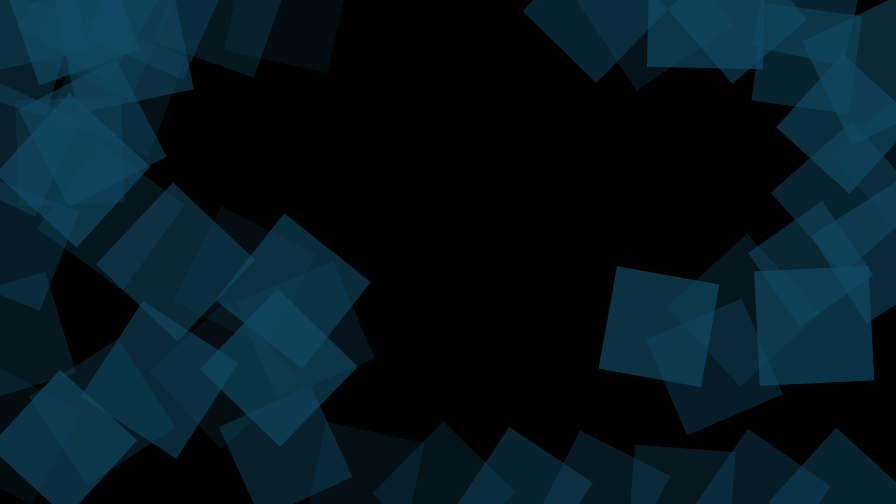
Give the GLSL for this background, as a WebGL 1 fragment shader.

```glsl
precision highp float;
// Translucent teal squares drift around an empty black centre.
// A winding chain fills the left, a double arc the right, and rows line the rims;
// each square is a rotated box distance blended over those below it.

uniform vec2 u_resolution;

const float ASPECT = 16.0 / 9.0;
const float PI = 3.14159;
const vec3 BACKDROP = vec3(0.0);
const vec3 TEAL = vec3(0.065, 0.29, 0.395);
const vec2 ARC_CENTRE = vec2(1.308, 0.676);
const vec2 ARC_RADII = vec2(0.382, 0.324);
const float ARC_START = 1.833;   // radians, measured from the right
const float ARC_STEP = 0.227;
const float OUTER_ARC = 1.28;
const float HALF_SIZE = 0.105;   // typical half side, in canvas heights
const float FAINT = 0.16;
const float STRONG = 0.68;

float hash(float n) {
  return fract(sin(n * 127.1 + 11.7) * 43758.5453);
}

// Blend one rotated square over the colour below.
vec3 addSquare(vec3 below, vec2 p, vec2 centre, float halfSide, float angle, float alpha) {
  float c = cos(angle);
  float s = sin(angle);
  vec2 q = abs(mat2(c, -s, s, c) * (p - centre));
  float dist = max(q.x, q.y) - halfSide;
  float pixel = 1.0 / u_resolution.y;
  float cover = 1.0 - smoothstep(-0.6 * pixel, 0.6 * pixel, dist);
  return mix(below, TEAL, cover * alpha);
}

// Winding path down the left side; t counts squares from the top.
vec2 chainPoint(float t) {
  float sway = 0.23 * cos(0.838 * (t - 5.3));
  float curl = 0.21 * exp(-0.2 * t) * cos(1.5 * (t - 1.4));
  float drop = 0.0995 * t + 0.051 * sin(0.6 * (t - 2.7)) + 0.028 * cos(PI * t);
  return vec2(0.31 + sway + curl, 0.942 - drop);
}

// Two concentric arcs, alternating outer and inner squares.
vec2 arcPoint(float i) {
  float theta = ARC_START - ARC_STEP * i;
  float spread = mix(OUTER_ARC, 1.0, mod(i, 2.0));
  vec2 point = ARC_CENTRE + spread * ARC_RADII * vec2(cos(theta), sin(theta));
  return vec2(point.x, min(point.y, 0.98));
}

void main() {
  vec2 p = gl_FragCoord.xy / u_resolution * vec2(ASPECT, 1.0);
  vec3 color = BACKDROP;

  // Dim squares along the upper and left rims
  for (int i = 0; i < 5; i++) {
    float k = float(i);
    float dim = FAINT + 0.25 * hash(k + 20.0);
    vec2 top = vec2(0.05 + 0.13 * k, 0.98);
    vec2 side = vec2(0.02, 0.9 - 0.19 * k);
    color = addSquare(color, p, top, HALF_SIZE, PI * hash(k + 30.0), dim);
    color = addSquare(color, p, side, HALF_SIZE, PI * hash(k + 40.0), dim);
  }

  // Lower row, rising a little at its left end
  for (int i = 0; i < 8; i++) {
    float k = float(i);
    vec2 centre = vec2(0.567 + 0.157 * k, 0.01 + 0.093 * exp(-k));
    float alpha = mix(FAINT, 0.55, hash(k + 50.0));
    color = addSquare(color, p, centre, 0.1, PI * hash(k + 60.0), alpha);
  }

  // Faint squares between the links of the left chain
  for (int i = 0; i < 8; i++) {
    float k = float(i);
    float alpha = FAINT + 0.15 * hash(k + 70.0);
    float angle = PI * hash(k + 80.0);
    color = addSquare(color, p, chainPoint(k + 0.5), HALF_SIZE, angle, alpha);
  }

  // Double arc on the right
  for (int i = 0; i < 16; i++) {
    float k = float(i);
    float halfSide = HALF_SIZE * mix(0.8, 1.1, hash(k + 90.0));
    float alpha = mix(FAINT, STRONG, hash(k + 100.0));
    color = addSquare(color, p, arcPoint(k), halfSide, PI * hash(k + 110.0), alpha);
  }

  // Bright links of the left chain, tilting further toward the bottom
  for (int i = 0; i < 9; i++) {
    float k = float(i);
    float angle = 0.3 + 0.6 * smoothstep(1.0, 4.0, k) + 0.2 * (hash(k) - 0.5);
    float halfSide = HALF_SIZE * mix(0.95, 1.15, hash(k + 10.0));
    float alpha = mix(0.5, STRONG, hash(k + 120.0));
    color = addSquare(color, p, chainPoint(k), halfSide, angle, alpha);
  }

  gl_FragColor = vec4(color, 1.0);
}
```
